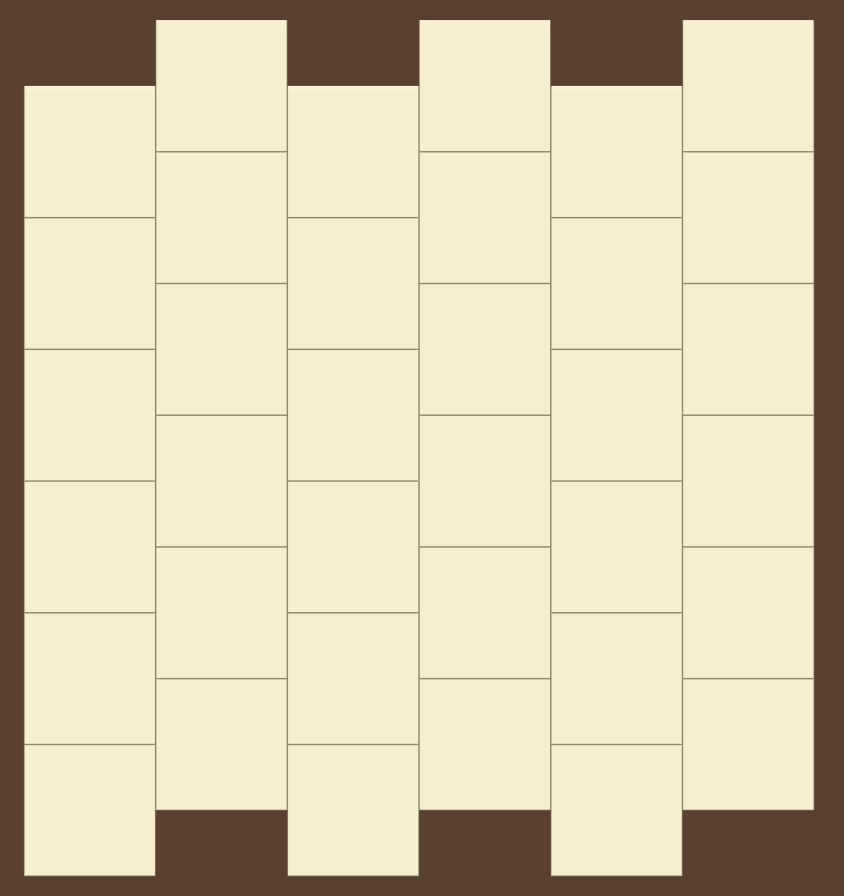
This pattern is drawn by a Shadertoy shader. Its source:

```glsl
// A panel of six columns of six square cream tiles on a brown ground.
// Alternate columns are raised by half a tile; each column is a box mask,
// with thin grout lines at the cell edges and a warm glow along its top.

const int COLUMNS = 6;
const float ROWS = 6.0;
const float TILE = 0.1470;                  // tile side, in canvas heights
const vec2 ORIGIN = vec2(0.0267, 0.0221);   // lower left of the first column
const float STAGGER = 0.5;                  // lift of odd columns, in tiles
const float GROUT_WIDTH = 0.0016;
const float GLOW_HEIGHT = 0.0090;

const vec3 GROUND = vec3(0.350, 0.250, 0.200);
const vec3 CREAM = vec3(0.970, 0.935, 0.818);
const vec3 GROUT = vec3(0.570, 0.520, 0.420);
const vec3 GLOW = vec3(1.000, 0.935, 0.850);

// Pixel coverage of the half line x > 0
float stepAA(float x, float pixel) {
    return clamp(x / pixel + 0.5, 0.0, 1.0);
}

// Pixel coverage of the span from 0 to size
float span(float x, float size, float pixel) {
    return stepAA(x, pixel) - stepAA(x - size, pixel);
}

// Pixel coverage of a grout line at signed distance d from its centre
float groutLine(float d, float pixel) {
    return span(d + 0.5 * GROUT_WIDTH, GROUT_WIDTH, pixel);
}

// Signed offset from the nearest tile boundary among the first to last
float edgeOffset(float x, float last) {
    return x - TILE * clamp(floor(x / TILE + 0.5), 0.0, last);
}

void mainImage(out vec4 fragColor, in vec2 fragCoord) {
    float pixel = 1.0 / iResolution.y;
    vec2 uv = fragCoord * pixel;
    float columnHeight = ROWS * TILE;
    vec3 color = GROUND;

    for (int i = 0; i < COLUMNS; i++) {
        float lift = STAGGER * float(i % 2);
        vec2 p = uv - ORIGIN - TILE * vec2(float(i), lift);
        float mask = span(p.x, TILE, pixel) * span(p.y, columnHeight, pixel);

        // Tile face, warmer along the top of the column
        float glow = smoothstep(columnHeight - GLOW_HEIGHT, columnHeight, p.y);
        vec3 face = mix(CREAM, GLOW, glow);

        // Grout on the sides and below every tile, open at the top
        float sides = groutLine(edgeOffset(p.x, 1.0), pixel);
        float joints = groutLine(edgeOffset(p.y, ROWS - 1.0), pixel);
        face = mix(face, GROUT, max(sides, joints));

        // Adding the masked difference keeps shared edges free of gaps
        color += (face - GROUND) * mask;
    }

    fragColor = vec4(color, 1.0);
}
```
